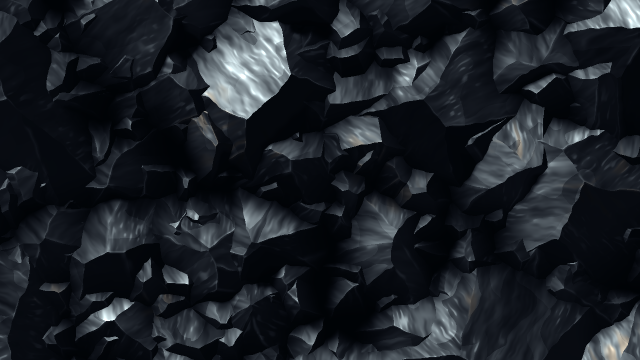
A WebGL 2 fragment shader for this texture:

```glsl
#version 300 es
precision highp float;
// Heap of dark, sharply broken rocks lit from the upper left.

#define BIG_SIZE 0.43
#define MID_SIZE 0.23
#define SMALL_SIZE 0.115
#define LIGHT normalize(vec3(-0.42, 0.68, 0.60))
#define GAIN 0.66
#define CONTRAST 2.6
#define ROUGHNESS 0.011
#define SHADOW_STEP 0.028
#define RIM_WIDTH 0.006
#define RUST vec3(1.25, 1.0, 0.8)
#define TAU 6.2831853

uniform vec2 u_resolution;
out vec4 fragColor;

struct Facet {
    float height;
    float edge;   // height gap to the neighbouring facet
    float tone;   // random value of the facet
    vec2 slope;
};

vec3 hash3(vec3 s) {
    s = fract(s * vec3(0.1031, 0.1030, 0.0973));
    s += dot(s, s.yxz + 33.33);
    return fract((s.xxy + s.yxx) * s.zyx);
}

float noise(vec2 p) {
    vec2 i = floor(p), f = fract(p);
    f = f * f * (3.0 - 2.0 * f);
    float a = hash3(vec3(i, 1.0)).x, b = hash3(vec3(i + vec2(1, 0), 1.0)).x;
    float c = hash3(vec3(i + vec2(0, 1), 1.0)).x, d = hash3(vec3(i + 1.0, 1.0)).x;
    return mix(mix(a, b, f.x), mix(c, d, f.x), f.y);
}

// Random value of the nearest scattered point: flat chips on a face
float chips(vec2 p) {
    vec2 cell = floor(p);
    float nearest = 9.0, value = 0.0;
    for (int y = -1; y <= 1; y++)
    for (int x = -1; x <= 1; x++) {
        vec2 id = cell + vec2(x, y);
        vec3 r = hash3(vec3(id, 5.0));
        vec2 q = p - id - r.xy;
        float d = dot(q, q);
        if (d < nearest) { nearest = d; value = r.z; }
    }
    return value;
}

// Scattered convex rocks, each the lower envelope of tilted planes
void addRocks(inout Facet best, vec2 p, float size, float seed, float share) {
    p /= size;
    vec2 cell = floor(p);
    for (int y = -1; y <= 1; y++)
    for (int x = -1; x <= 1; x++) {
        vec2 id = cell + vec2(x, y);
        vec3 r = hash3(vec3(id, seed));
        vec2 q = p - id - 0.15 - 0.7 * r.xy;
        if (r.z > share || dot(q, q) > 1.0) continue;
        vec3 k = hash3(vec3(id, seed + 7.0));
        vec2 slope = (hash3(vec3(id, seed + 3.0)).xy - 0.5) * 1.1;
        float low = 0.42 - dot(slope, q), second = 9.0, tone = k.y;
        for (int i = 0; i < 6; i++) {
            vec3 m = hash3(vec3(id, seed + 11.0 + float(i)));
            float angle = (float(i) + 0.8 * m.x) / 6.0 * TAU;
            vec2 dir = vec2(cos(angle), sin(angle));
            float steep = mix(0.5, 1.9, m.y);
            float reach = mix(0.40, 0.70, m.z) * (1.0 - 0.35 * abs(sin(angle - k.x * TAU)));
            float h = (reach - dot(dir, q)) * steep;
            if (h < low) {
                second = low;
                low = h;
                slope = dir * steep;
                tone = fract(m.x * 7.3 + m.z * 5.1);
            } else second = min(second, h);
        }
        float height = size * (low + k.z * 0.4 - 0.1);
        if (height > best.height)
            best = Facet(height, (second - low) * size, tone, slope);
    }
}

Facet heap(vec2 p) {
    Facet best = Facet(-0.03, 1.0, 0.5, vec2(0.1, -0.6));
    addRocks(best, p, BIG_SIZE, 10.0, 0.58);
    addRocks(best, p, MID_SIZE, 40.0, 0.80);
    addRocks(best, p, SMALL_SIZE, 70.0, 0.95);
    return best;
}

vec3 shade(vec2 p) {
    // Ragged fracture lines
    vec2 bend = vec2(noise(p * 13.0), noise(p * 13.0 + 40.0)) - 0.5;
    vec2 jag = vec2(noise(p * 47.0), noise(p * 47.0 + 70.0)) - 0.5;
    vec2 w = p + ROUGHNESS * (2.0 * bend + 0.6 * jag);
    Facet f = heap(w);

    // Cast shadow and dark crevices
    float cover = 0.0;
    for (int i = 1; i <= 3; i++) {
        float t = SHADOW_STEP * float(i) * (0.5 + 0.5 * float(i));
        cover = max(cover, heap(w + normalize(LIGHT.xy) * t).height - f.height - 0.7 * t);
    }
    float open = (1.0 - 0.92 * smoothstep(0.0, 0.035, cover)) * smoothstep(-0.02, 0.085, f.height);

    // Grain runs down the slope of every face
    vec2 axis = normalize(f.slope + 0.001);
    vec2 g = vec2(dot(w, axis), dot(w, vec2(-axis.y, axis.x))) + f.tone * 31.0;
    float streak = noise(g * vec2(13.0, 62.0));
    float fine = noise(g * vec2(45.0, 150.0));
    float cloud = noise(g * 9.0) * 0.6 + noise(g * 24.0) * 0.4;
    float chip = chips(g * vec2(8.0, 15.0) + 1.2 * bend);

    // Face light with broken texture
    float lambert = max(dot(normalize(vec3(f.slope, 1.0)), LIGHT), 0.0);
    float u = lambert * (0.68 + 0.34 * f.tone);
    u += (0.15 * (chip - 0.5) + 0.16 * (cloud - 0.5) + 0.10 * (streak - 0.5)) * (0.35 + lambert);
    float v = GAIN * pow(max(u, 0.0), CONTRAST);
    v *= 0.55 + 0.5 * streak + 0.45 * fine;
    v += 0.30 * lambert * smoothstep(0.62, 0.95, fine) * smoothstep(0.5, 0.8, cloud);

    // Worn bright rims
    float rim = smoothstep(RIM_WIDTH, 0.0, f.edge) * smoothstep(0.4, 0.8, noise(p * 30.0));
    v += 0.16 * rim * (0.2 + lambert);

    v *= open * mix(0.55, 1.4, noise(p * 2.1 + 8.0));
    v += 0.010 + 0.022 * open * (0.4 + f.tone);

    // Cold blue-grey ramp with traces of rust
    vec3 color = vec3(0.93 * v - 0.008, v + 0.002, 0.98 * v + 0.04 * v / (v + 0.02));
    float rust = smoothstep(0.66, 0.85, noise(p * 7.0 + 19.0)) * max(rim, smoothstep(0.6, 0.9, streak));
    return max(color * mix(vec3(1.0), RUST, 0.6 * rust), 0.0);
}

void main() {
    vec3 sum = vec3(0.0);
    for (int i = 0; i < 4; i++) {
        vec2 offset = vec2(i & 1, i >> 1) * 0.5 - 0.25;
        sum += shade((gl_FragCoord.xy + offset) / u_resolution.y + 3.7);
    }
    fragColor = vec4(sum * 0.25, 1.0);
}
```
